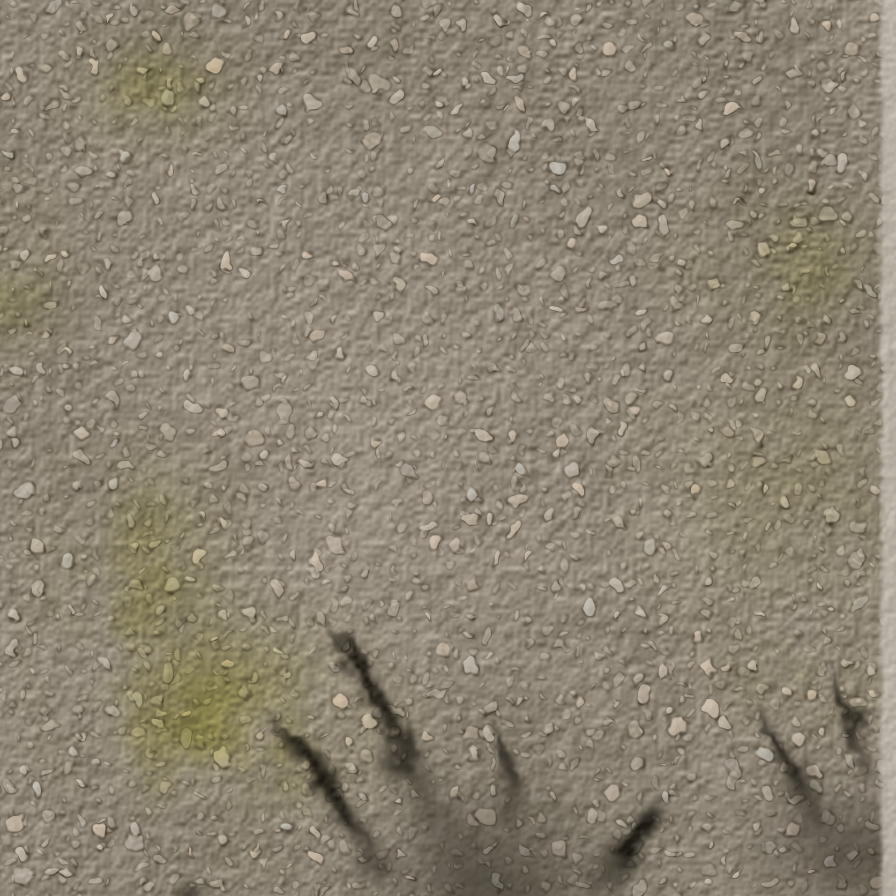
A Shadertoy shader for this texture:

```glsl
// Weathered concrete: embossed grit and scattered pale pebbles over mottled
// grey-brown stone, with olive moss, sooty tapered streaks and a pale right edge.
// Value noise makes the stone; jittered cells place the pebbles.

const vec3 STONE_DARK  = vec3(0.505, 0.473, 0.410);
const vec3 STONE_LIGHT = vec3(0.645, 0.608, 0.555);
const vec3 PEBBLE      = vec3(0.785, 0.745, 0.685);
const vec3 MOSS        = vec3(0.500, 0.480, 0.270);
const vec3 SOOT        = vec3(0.085, 0.073, 0.050);
const vec3 EDGE_STRIP  = vec3(0.735, 0.710, 0.665);
const vec2 LIGHT_DIR   = vec2(-0.6, 0.8);

float hash(vec2 p) {
    return fract(sin(dot(p, vec2(127.1, 311.7))) * 43758.5453);
}

float noise(vec2 p) {
    vec2 i = floor(p), f = fract(p);
    f = f * f * (3.0 - 2.0 * f);
    return mix(mix(hash(i), hash(i + vec2(1, 0)), f.x),
               mix(hash(i + vec2(0, 1)), hash(i + vec2(1, 1)), f.x), f.y);
}

float fbm(vec2 p) {
    float sum = 0.0, amp = 0.5;
    for (int i = 0; i < 4; i++) {
        sum += amp * noise(p);
        p = mat2(1.6, 1.2, -1.2, 1.6) * p + 7.3;
        amp *= 0.5;
    }
    return sum;
}

mat2 rotate(float a) {
    return mat2(cos(a), sin(a), -sin(a), cos(a));
}

// Slope of the noise towards the light
float emboss(vec2 p, float scale) {
    vec2 q = p * scale;
    return noise(q - 0.4 * LIGHT_DIR) - noise(q + 0.4 * LIGHT_DIR);
}

// Scattered stones: x = coverage, y = shading, z = tint
vec3 pebbles(vec2 p, float cells, float density, float seed, float blur) {
    vec2 g = p * cells, base = floor(g);
    vec3 result = vec3(0.0);
    for (int y = -1; y <= 1; y++)
    for (int x = -1; x <= 1; x++) {
        vec2 id = base + vec2(x, y), key = id + seed;
        if (hash(key) > density) continue;
        vec2 centre = id + 0.15 + 0.7 * vec2(hash(key + 11.3), hash(key + 23.7));
        vec2 offset = g - centre;
        vec2 q = rotate(6.283 * hash(key + 37.1)) * offset;
        q.y *= mix(1.1, 2.1, hash(key + 41.9));
        float size = hash(key + 53.3);
        float d = (length(q) - mix(0.12, 0.31, size * size)) / cells;
        float facing = dot(offset / (length(offset) + 0.001), LIGHT_DIR);
        float body = smoothstep(blur, -blur, d) * mix(0.35, 1.0, hash(key + 61.7));
        float rim = (d - 0.0022) / 0.0018;
        result.y -= exp(-rim * rim) * (0.6 - 0.4 * facing);
        result.y += 0.4 * body * facing;
        if (body > result.x) result.xz = vec2(body, hash(key + 71.1) - 0.5);
    }
    return result;
}

// Soft round patch
float patchMask(vec2 p, vec2 centre, vec2 radius) {
    vec2 q = (p - centre) / radius;
    return exp(-dot(q, q));
}

// Soft stroke, pointed at its start and fading at its end
float streak(vec2 p, vec2 a, vec2 b, float width) {
    vec2 along = b - a;
    float t = clamp(dot(p - a, along) / dot(along, along), 0.0, 1.0);
    float d = length(p - a - t * along) / (width * mix(0.4, 1.15, t));
    return exp(-d * d) * smoothstep(-0.15, 0.3, t) * (1.0 - 0.6 * smoothstep(0.55, 1.0, t));
}

float mossAmount(vec2 p) {
    float m = 0.55 * patchMask(p, vec2(0.17, 0.90), vec2(0.07, 0.05));
    m += 0.50 * patchMask(p, vec2(0.01, 0.69), vec2(0.05, 0.07));
    m += 0.70 * patchMask(p, vec2(0.15, 0.36), vec2(0.08, 0.10));
    m += 0.95 * patchMask(p, vec2(0.25, 0.19), vec2(0.12, 0.09));
    m += 0.45 * patchMask(p, vec2(0.88, 0.70), vec2(0.09, 0.07));
    m += 0.60 * patchMask(p, vec2(0.90, 0.24), vec2(0.07, 0.05));
    m += 0.28 * patchMask(p, vec2(0.90, 0.45), vec2(0.14, 0.12));
    return m * smoothstep(0.15, 0.65, fbm(p * 11.0 + 3.0));
}

float sootAmount(vec2 p) {
    float s = streak(p, vec2(0.372, 0.305), vec2(0.455, 0.150), 0.014);
    s += streak(p, vec2(0.305, 0.205), vec2(0.425, 0.035), 0.015);
    s += 0.7 * streak(p, vec2(0.555, 0.190), vec2(0.570, 0.095), 0.013);
    s += 1.1 * streak(p, vec2(0.733, 0.100), vec2(0.680, 0.020), 0.019);
    s += 0.8 * streak(p, vec2(0.845, 0.205), vec2(0.910, 0.085), 0.015);
    s += 0.8 * streak(p, vec2(0.933, 0.255), vec2(0.970, 0.145), 0.011);
    s += 0.6 * patchMask(p, vec2(0.210, 0.000), vec2(0.013));
    // Faint smears below the strokes
    s += 0.35 * streak(p, vec2(0.43, 0.19), vec2(0.51, 0.06), 0.030);
    s += 0.50 * patchMask(p, vec2(0.55, 0.00), vec2(0.10, 0.09));
    s += 0.45 * patchMask(p, vec2(0.96, 0.05), vec2(0.09, 0.06));
    return s;
}

void mainImage(out vec4 fragColor, in vec2 fragCoord) {
    vec2 uv = fragCoord / iResolution.xy;
    float blur = max(0.0012, 0.8 / iResolution.y);
    vec2 wobble = vec2(noise(uv * 120.0), noise(uv * 120.0 + 57.0)) - 0.5;

    // Mottled stone with a pale diagonal band
    float band = patchMask(rotate(-0.7) * (uv - vec2(0.48, 0.52)), vec2(0.0), vec2(0.40, 0.22));
    float tone = 0.32 + 0.24 * band + 0.7 * (fbm(uv * 5.0) - 0.47) + 0.6 * (fbm(uv * 42.0) - 0.47);
    tone += 0.22 * patchMask(uv, vec2(0.0, 0.1), vec2(0.14, 0.35));
    vec3 color = mix(STONE_DARK, STONE_LIGHT, tone);

    // Grit, pebbles and their relief
    float grit = 0.11 * emboss(uv, 105.0) + 0.13 * emboss(uv + 0.37, 210.0);
    vec2 p = uv + 0.007 * wobble;
    vec3 large = pebbles(p, 30.0, 0.65, 3.0, blur);
    vec3 small = pebbles(p + 0.013, 54.0, 0.65, 91.0, blur);
    color += grit + 0.13 * large.y + 0.09 * small.y;
    color = mix(color, PEBBLE + grit * 0.4 + 0.07 * small.z, 0.55 * small.x);
    color = mix(color, PEBBLE + vec3(0.07, 0.01, -0.04) * large.z + 0.08 * large.y, 0.88 * large.x);

    // Stains
    color = mix(color, color * MOSS / vec3(0.56, 0.53, 0.47), min(mossAmount(uv), 1.0));
    float soot = sootAmount(uv + 0.010 * wobble + 0.016 * (noise(uv * 35.0) - 0.5));
    color = mix(color, SOOT, clamp(soot * (0.85 + 1.6 * grit), 0.0, 0.95));

    // Pale strip along the right side
    float strip = smoothstep(0.979, 0.988, uv.x + 0.004 * wobble.x);
    color = mix(color, EDGE_STRIP + 0.5 * grit, 0.9 * strip);
    fragColor = vec4(clamp(color, 0.0, 1.0), 1.0);
}
```
